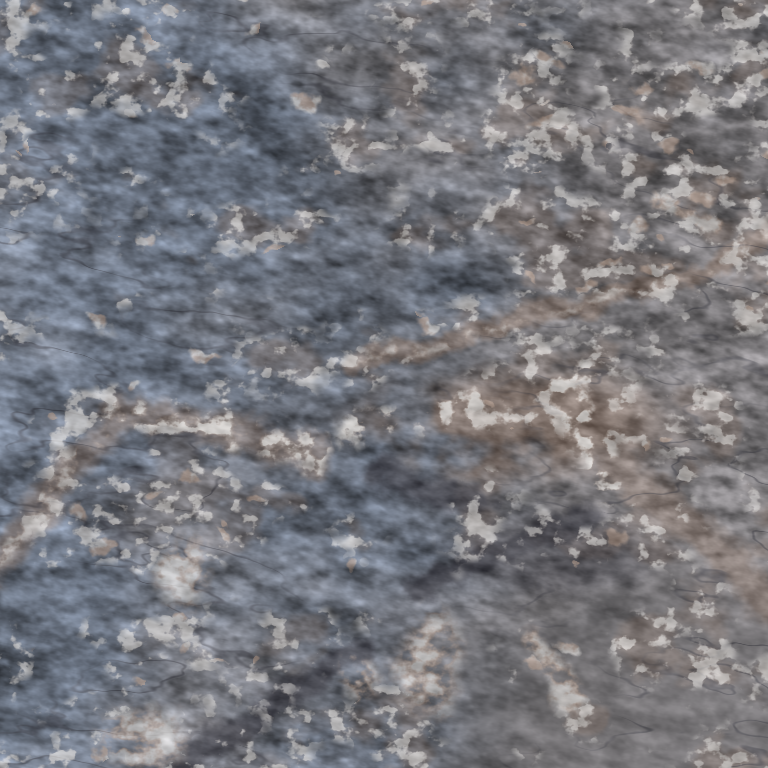
Reproduce this texture procedurally as a three.js fragment shader.

```glsl
varying vec2 vUv;

float hash(vec2 p) {
  vec3 q = fract(vec3(p.xyx) * 0.1031);
  q += dot(q, q.yzx + 33.33);
  return fract((q.x + q.y) * q.z);
}

float noise(vec2 p) {
  vec2 i = floor(p), f = fract(p);
  f = f * f * (3.0 - 2.0 * f);
  return mix(mix(hash(i), hash(i + vec2(1, 0)), f.x),
             mix(hash(i + vec2(0, 1)), hash(i + vec2(1, 1)), f.x), f.y);
}

float fbm(vec2 p) {
  float sum = 0.0, amp = 0.53;
  for (int i = 0; i < 4; i++) {
    sum += amp * noise(p);
    p = mat2(0.96, 0.28, -0.28, 0.96) * p * 1.93 + 17.3;
    amp *= 0.5;
  }
  return sum;
}

float segment(vec2 p, vec2 a, vec2 b) {
  vec2 d = b - a;
  return length(p - a - d * clamp(dot(p - a, d) / dot(d, d), 0.0, 1.0));
}

float band(float dist, float width) {
  return 1.0 - smoothstep(width * 0.3, width, dist);
}

float blob(vec2 p, vec2 center, vec2 radius) {
  return 1.0 - smoothstep(0.4, 1.1, length((p - center) / radius));
}

// Irregular chips, at most one per jittered cell
float flakes(vec2 p, float cells, float share) {
  vec2 q = p * cells, id = floor(q);
  float cover = 0.0;
  for (int y = -1; y <= 1; y++)
    for (int x = -1; x <= 1; x++) {
      vec2 c = id + vec2(x, y);
      vec2 d = q - c - vec2(hash(c + 3.1), hash(c + 8.7));
      d.y = d.y * 1.6 + d.x * (hash(c + 5.3) - 0.3);
      float size = mix(0.15, 0.55, hash(c + 21.0));
      cover = max(cover, step(hash(c + 40.0), share) * (1.0 - smoothstep(size * 0.5, size, length(d))));
    }
  return cover;
}

void main() {
  vec2 uv = vUv;
  vec2 warp = vec2(fbm(uv * 16.0), fbm(uv * 16.0 + 50.0)) - 0.5;
  vec2 rough = vec2(fbm(uv * 60.0 + 9.0), fbm(uv * 60.0 + 90.0)) - 0.5;
  vec2 p = uv + warp * 0.04 + rough * 0.018;
  vec2 along = mat2(0.985, 0.17, -0.17, 0.985) * uv;
  float broad = fbm(uv * vec2(4.0, 6.0) + 4.0);
  float patches = fbm(uv * vec2(13.0, 17.0) + 31.0);
  float chips = fbm(uv * vec2(55.0, 68.0) + 71.0);

  // Slate body with fine slanted grain, smoother at lower right
  float smoothArea = blob(p, vec2(0.92, 0.06), vec2(0.42, 0.26));
  float grain = fbm(along * vec2(38.0, 72.0)) - 0.5;
  float fine = noise(along * vec2(120.0, 175.0)) - 0.5;
  float streak = fbm(along * vec2(9.0, 44.0) + 12.0) - 0.5;
  float tone = 0.447 + (broad - 0.5) * 0.2 + (grain * 0.44 + fine * 0.1 + streak * 0.22) * (1.0 - 0.5 * smoothArea);
  float blue = smoothstep(0.85, 0.1, uv.x + (broad - 0.5) * 1.2) * (1.0 - smoothArea);
  vec3 color = tone * mix(vec3(1.015, 0.995, 1.015), vec3(0.92, 1.0, 1.13), blue);

  // Ridge crossing the middle and the thinner vein above it
  float ridge = segment(p, vec2(-0.02, 0.25), vec2(0.16, 0.465));
  ridge = min(ridge, segment(p, vec2(0.16, 0.465), vec2(0.41, 0.41)));
  float crest = min(segment(p, vec2(0.16, 0.46), vec2(0.41, 0.415)),
                    segment(p, vec2(0.46, 0.435), vec2(0.76, 0.505)));
  crest = min(crest, segment(p, vec2(0.73, 0.49), vec2(0.79, 0.37)));
  float tail = segment(p, vec2(0.79, 0.41), vec2(1.02, 0.21));
  float upper = min(segment(p, vec2(0.46, 0.525), vec2(0.70, 0.595)),
                    segment(p, vec2(0.70, 0.595), vec2(0.92, 0.635)));
  upper = min(upper, segment(p, vec2(0.92, 0.635), vec2(1.02, 0.72)));

  // Brown staining
  float stain = blob(p, vec2(0.67, 0.445), vec2(0.25, 0.085)) * smoothstep(0.3, 0.55, patches + 0.1);
  stain = max(stain, 0.75 * band(min(tail, ridge), 0.035));
  stain = max(stain, 0.85 * band(upper, 0.02));
  stain = max(stain, 0.5 * smoothstep(0.54, 0.7, patches) * smoothstep(0.1, 0.6, uv.x + uv.y * 0.4));
  color = mix(color, vec3(0.53, 0.46, 0.42) + grain * 0.4 + fine * 0.08, stain * 0.75);

  // Dark cracks and shaded hollows
  float crack = min(segment(p, vec2(0.24, 0.01), vec2(0.47, 0.15)),
                    segment(p, vec2(0.55, 0.23), vec2(0.76, 0.33)));
  crack = min(crack, segment(p, vec2(0.50, 0.38), vec2(0.63, 0.35)));
  float hollow = band(crack, 0.028) * 0.75;
  hollow = max(hollow, 0.45 * blob(p, vec2(0.72, 0.28), vec2(0.17, 0.06)));
  float seam = abs(fbm(along * vec2(7.0, 20.0) + 63.0) - 0.5);
  hollow = max(hollow, 0.45 * (1.0 - smoothstep(0.0, 0.022, seam)) * smoothstep(0.42, 0.6, broad));
  color = mix(color, vec3(0.26, 0.26, 0.29) + grain * 0.3, hollow);

  // Pale crust: broken crests, lichen patches and scattered chips
  float crust = band(crest, 0.03) * smoothstep(0.46, 0.62, chips);
  crust = max(crust, 0.65 * band(min(ridge, upper + 0.006), 0.016) * smoothstep(0.35, 0.6, chips));
  float lichen = blob(p, vec2(0.24, 0.25), vec2(0.045, 0.05));
  lichen = max(lichen, blob(p, vec2(0.56, 0.13), vec2(0.055, 0.085)));
  lichen = max(lichen, blob(p, vec2(0.47, 0.11), vec2(0.04, 0.04)));
  lichen = max(lichen, blob(p, vec2(0.19, 0.04), vec2(0.07, 0.05)));
  lichen = max(lichen, band(segment(p, vec2(0.70, 0.17), vec2(0.75, 0.07)), 0.022));
  lichen = max(lichen, band(segment(p, vec2(0.86, 0.74), vec2(0.93, 0.70)), 0.014));
  crust = max(crust, 0.8 * lichen * smoothstep(0.28, 0.5, chips));
  float corners = max(blob(uv, vec2(0.08, 0.98), vec2(0.28, 0.16)), blob(uv, vec2(0.88, 0.82), vec2(0.32, 0.3)));
  float spread = smoothstep(0.44, 0.62, patches + corners * 0.09);
  crust = max(crust, 0.75 * spread * smoothstep(0.52, 0.66, chips));
  crust = max(crust, 0.75 * flakes(p, 27.0, 0.03 + 0.12 * corners + 0.1 * spread));
  vec3 crustColor = mix(vec3(0.68, 0.60, 0.55), vec3(0.82, 0.81, 0.80), smoothstep(0.4, 0.65, chips));
  color = mix(color, crustColor + grain * 0.3 + fine * 0.1, crust * 0.9);

  gl_FragColor = vec4(clamp(color, 0.0, 1.0), 1.0);
}
```
